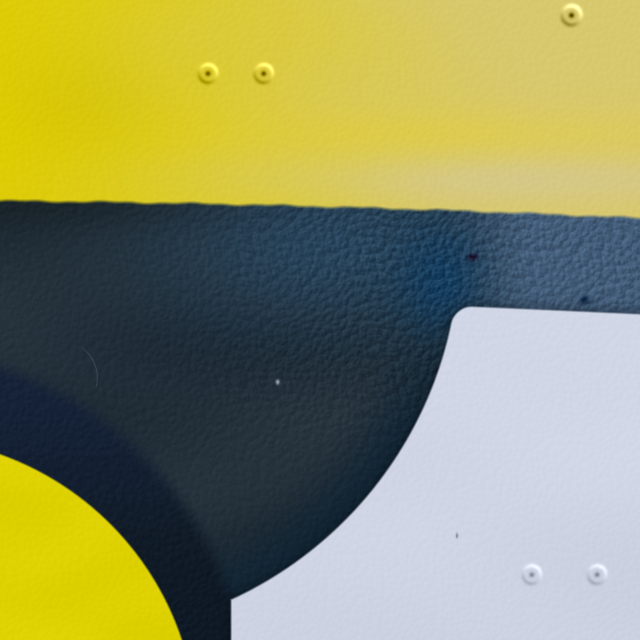
Give the GLSL for this background, as a WebGL 2 fragment shader.

```glsl
#version 300 es
precision highp float;

uniform vec2 u_resolution;
out vec4 fragColor;

const vec3 LEMON = vec3(0.87, 0.80, 0.01);
const vec3 STRAW = vec3(0.845, 0.785, 0.43);
const vec3 WHITE = vec3(0.82, 0.84, 0.905);
const vec3 CHARCOAL = vec3(0.135, 0.185, 0.22);
const vec3 NAVY = vec3(0.075, 0.125, 0.19);
const vec3 OCEAN = vec3(0.07, 0.24, 0.38);
const vec3 STEEL = vec3(0.26, 0.36, 0.47);

vec2 hash2(vec2 p) {
    vec3 q = fract(p.xyx * vec3(0.1031, 0.1030, 0.0973));
    q += dot(q, q.yzx + 33.33);
    return fract((q.xx + q.yz) * q.zy);
}

// Distance to the nearest scattered cell point
float cellular(vec2 p) {
    vec2 cell = floor(p), local = fract(p);
    float nearest = 2.0;
    for (int y = -1; y <= 1; y++)
        for (int x = -1; x <= 1; x++) {
            vec2 offset = vec2(x, y);
            nearest = min(nearest, length(offset + hash2(cell + offset) - local));
        }
    return nearest;
}

// Side-lit bumps of thick paint
float relief(vec2 p, float scale) {
    vec2 q = p * scale + 0.5 * sin(p.yx * scale * 0.37);
    return cellular(q) - cellular(q + vec2(0.22, -0.22));
}

// Slow cloudy variation, about -1 to 1
float clouds(vec2 p) {
    return (sin(p.x * 9.0 + 2.0 * sin(p.y * 13.0)) + sin(p.y * 21.0 + 2.0 * sin(p.x * 7.0 + 1.0))) * 0.5;
}

float fill(float d, float soft) {
    return 1.0 - smoothstep(-soft, soft, d);
}

float glow(vec2 p, vec2 center, vec2 size) {
    vec2 q = (p - center) / size;
    return exp(-dot(q, q));
}

float circle(vec2 p, vec2 center, float radius) {
    return length(p - center) - radius;
}

float roundMax(float a, float b, float r) {
    vec2 q = max(vec2(a, b) + r, 0.0);
    return length(q) + min(max(a, b), -r) - 0.0 * r - (max(a, b) > -r ? r : 0.0);
}

// Raised ring shaded below, lit above, with a central pit
float rivet(vec2 p, vec2 center, float radius) {
    vec2 q = (p - center) / radius;
    float r = length(q);
    float ring = exp(-pow((r - 0.85) * 4.5, 2.0));
    float side = dot(q, normalize(vec2(-0.5, -1.0)));
    return ring * (0.03 - 0.26 * side) - 0.45 * exp(-r * r * 16.0);
}

vec3 upperYellow(vec2 p) {
    float fade = smoothstep(-0.1, 0.85, p.x + 0.05 * clouds(p));
    vec3 color = mix(LEMON, STRAW, fade);
    color += vec3(-0.01, 0.0, 0.10) * glow(p, vec2(0.8, 0.72), vec2(0.45, 0.035));
    color += vec3(0.02, 0.01, -0.08) * glow(p, vec2(0.75, 0.79), vec2(0.4, 0.04));
    return color - 0.02 * glow(p, vec2(0.13, 0.84), vec2(0.12, 0.08));
}

vec3 darkPaint(vec2 p, float rim, float arch) {
    vec3 color = CHARCOAL + 0.018 * clouds(p * vec2(0.7, 1.2));
    color = mix(color, vec3(0.16, 0.28, 0.38), 0.85 * glow(p, vec2(0.53, 0.62), vec2(0.27, 0.14)));
    color = mix(color, NAVY, 0.35 * glow(p, vec2(0.25, 0.46), vec2(0.18, 0.07)));
    color = mix(color, STEEL, smoothstep(0.66, 0.84, p.x));
    color = mix(color, OCEAN, 0.85 * glow(p, vec2(0.69, 0.56), vec2(0.065, 0.085)));
    color = mix(color, vec3(0.05, 0.13, 0.20), 0.75 * smoothstep(-0.13, -0.01, rim) * fill(p.y - 0.43, 0.12));
    color = mix(color, CHARCOAL * 0.65, 0.7 * glow(p, vec2(0.0, 0.68), vec2(0.28, 0.035)));
    vec3 archColor = mix(NAVY * 0.75, vec3(0.08, 0.13, 0.22), smoothstep(0.1, 0.4, p.y));
    color = mix(color, archColor, 0.9 * fill(arch, 0.018));
    float rough = mix(0.025, 0.15, smoothstep(0.1, 0.75, p.x) * smoothstep(0.2, 0.6, p.y));
    float bumps = relief(p, 85.0) + 0.6 * relief(p + 3.7, 150.0);
    return color + rough * bumps * vec3(0.75, 0.95, 1.1);
}

void main() {
    vec2 p = gl_FragCoord.xy / u_resolution;
    float pixel = 1.0 / min(u_resolution.x, u_resolution.y);
    float soft = max(0.0025, pixel);

    // Boundaries of the painted areas
    float wobble = 0.001 * sin(p.x * 47.0) + 0.0006 * sin(p.x * 131.0);
    float horizon = 0.686 - 0.008 * p.x - 0.019 * p.x * p.x + wobble;
    float bowl = circle(p, vec2(0.105, 0.62), 0.627);
    float arch = circle(p, vec2(-0.175, -0.11), 0.563);
    float disc = circle(p, vec2(-0.155, -0.146), 0.463);
    float panel = roundMax(-bowl, p.y - 0.507 + 0.045 * (p.x - 0.735), 0.014);
    panel = max(panel, 0.361 - p.x);

    vec3 color = darkPaint(p, bowl, arch);
    color *= 1.0 - 0.3 * exp(-abs(panel) * 130.0);
    vec3 white = WHITE + 0.006 * clouds(p) - 0.025 * smoothstep(0.35, 0.0, p.y) * p.x;
    color = mix(color, white, fill(panel, soft));
    vec3 lemon = LEMON + vec3(0.0, 0.02, 0.0) + 0.01 * clouds(p * 2.0);
    color = mix(color, lemon, fill(disc, soft));
    color = mix(color, upperYellow(p), fill(horizon - p.y, soft * 1.6));

    // Rivets in pairs, plus a single one at the top
    for (int i = 0; i < 2; i++) {
        float k = float(i);
        color += rivet(p, vec2(0.325 + 0.087 * k, 0.885), 0.016);
        color += 0.65 * rivet(p, vec2(0.831 + 0.102 * k, 0.102), 0.016);
    }
    color += 1.2 * rivet(p, vec2(0.893, 0.976), 0.017);

    // Small chips and a curved scratch
    color -= 0.22 * glow(p, vec2(0.738, 0.598), vec2(0.008, 0.005)) * vec3(0.2, 1.0, 1.0);
    color -= 0.2 * glow(p, vec2(0.914, 0.531), vec2(0.007));
    color += 0.5 * glow(p, vec2(0.434, 0.403), vec2(0.003, 0.004));
    color -= 0.3 * glow(p, vec2(0.714, 0.163), vec2(0.002, 0.004));
    float scratch = abs(circle(p, vec2(0.095, 0.41), 0.057));
    color += 0.2 * fill(scratch, 0.002) * smoothstep(0.12, 0.14, p.x) * step(0.395, p.y);

    // Fine surface grain
    color += 0.022 * relief(p + 9.0, 110.0);
    fragColor = vec4(clamp(color, 0.0, 1.0), 1.0);
}
```
